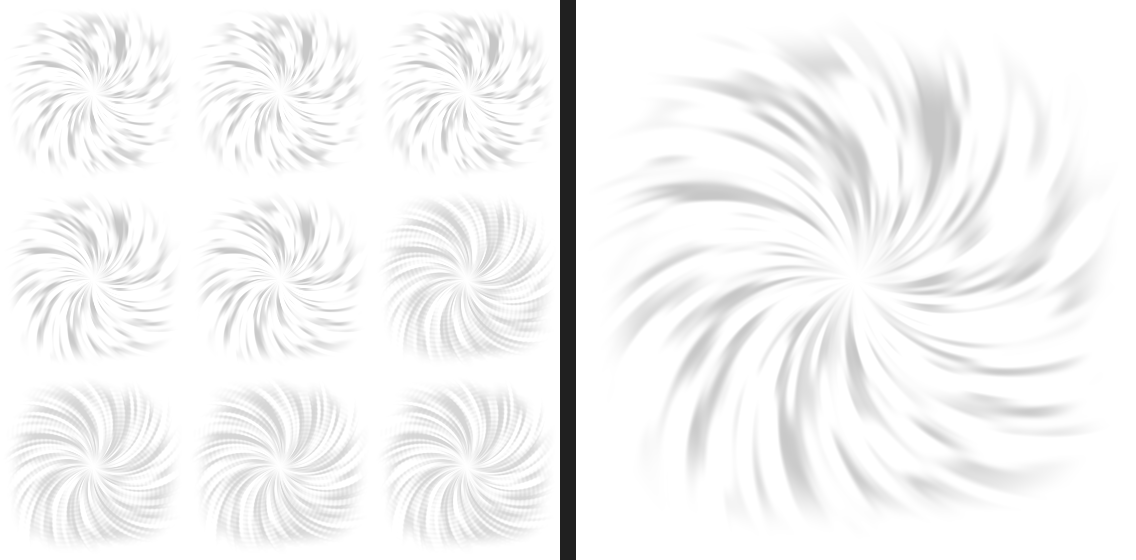
Left: the whole. Right: its middle third, enlarged.
Give the GLSL for this pattern, as a WebGL 1 fragment shader.

```glsl
precision highp float;

uniform vec2 u_resolution;

const float TAU = 6.2831853;

float hash(vec2 p) {
  vec3 q = fract(vec3(p.xyx) * 0.1031);
  q += dot(q, q.yzx + 33.33);
  return fract((q.x + q.y) * q.z);
}

// Value noise around a circle: x wraps after "count" lattice steps.
float ringNoise(float turn, float along, float count) {
  vec2 p = vec2(turn * count, along);
  vec2 i = floor(p);
  vec2 f = fract(p);
  f = f * f * (3.0 - 2.0 * f);
  float x0 = mod(i.x, count);
  float x1 = mod(i.x + 1.0, count);
  float low = mix(hash(vec2(x0, i.y)), hash(vec2(x1, i.y)), f.x);
  float high = mix(hash(vec2(x0, i.y + 1.0)), hash(vec2(x1, i.y + 1.0)), f.x);
  return mix(low, high, f.y);
}

// Ink density of one swirling burst; index runs in reading order from the top left.
float burst(vec2 p, float index) {
  float r = length(p);
  float turn = (atan(p.y, p.x) - 1.9 * r) / TAU;
  float soft = step(4.5, index);

  // Arms are shared by all bursts, fine strands drift from one to the next.
  float arms = ringNoise(turn, r * 4.0 + 7.0, 44.0);
  float dashLength = mix(15.0, 11.0, step(2.5, index));
  float dashes = ringNoise(turn, r * dashLength + 20.0 + 0.15 * index, 104.0);
  float strands = ringNoise(turn, r * 7.0 + 50.0 + 0.2 * index, 118.0);
  float detail = mix(0.5, mix(dashes, strands, soft), smoothstep(0.03, 0.15, r));

  // Faint slanted hatching in the soft bursts.
  float hatch = sin(TAU * (50.0 * r + 40.0 * turn));
  detail += 0.07 * soft * hatch * smoothstep(0.12, 0.28, r);

  float value = 0.4 * arms + 0.6 * detail;
  float bold = 0.22 * smoothstep(0.4, 0.85, value);
  float pale = 0.16 * smoothstep(0.28, 0.8, value);

  // Bright core and a ragged, slightly square rim.
  vec2 a = abs(p);
  float rim = pow(dot(a * a, a), 1.0 / 3.0) + 0.1 * (arms - 0.5) + 0.06 * (detail - 0.5);
  float fade = smoothstep(0.0, 0.1, r) * (1.0 - smoothstep(0.37, 0.48, rim));
  return mix(bold, pale, soft) * fade * (1.0 - smoothstep(0.46, 0.5, max(a.x, a.y)));
}

void main() {
  vec2 grid = gl_FragCoord.xy / u_resolution * 3.0;
  vec2 cell = floor(grid);
  float index = cell.x + 3.0 * (2.0 - cell.y);
  float ink = burst(fract(grid) - 0.5, index);
  gl_FragColor = vec4(vec3(1.0 - ink), 1.0);
}
```
